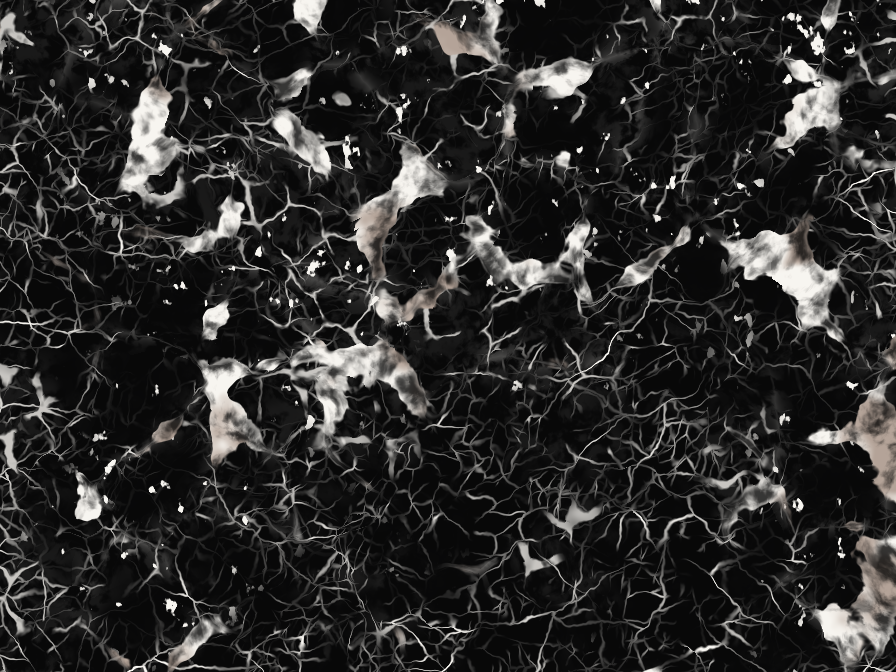
Give the GLSL for this texture, as a Shadertoy shader.

```glsl
const float CELL_SCALE = 6.6;      // large rounded cells per canvas height
const float CLUSTER_SCALE = 2.9;   // groups of bright veins
const float FILL_WIDTH = 0.021;    // widest calcite filling between cells
const float RIM_WIDTH = 0.0026;
const float LINE_SOFTNESS = 0.0026;
const float WARP_AMOUNT = 0.09;
const float ROUGH_AMOUNT = 0.026;
const float HAZE_AMOUNT = 0.20;
const vec3 BLACK_STONE = vec3(0.032, 0.032, 0.033);
const vec3 WHITE_CALCITE = vec3(0.97, 0.96, 0.94);
const vec3 WARM_CALCITE = vec3(0.64, 0.56, 0.51);

vec2 hash2(vec2 p) {
    vec2 k = vec2(dot(p, vec2(127.1, 311.7)), dot(p, vec2(269.5, 183.3)));
    return fract(sin(k) * 43758.5453);
}

float noise(vec2 p) {
    vec2 i = floor(p), f = fract(p);
    f = f * f * (3.0 - 2.0 * f);
    float low = mix(hash2(i).x, hash2(i + vec2(1, 0)).x, f.x);
    float high = mix(hash2(i + vec2(0, 1)).x, hash2(i + vec2(1, 1)).x, f.x);
    return mix(low, high, f.y);
}

float fbm(vec2 p) {
    float sum = 0.0, gain = 0.533;
    for (int i = 0; i < 4; i++) {
        sum += gain * noise(p);
        p = mat2(0.8, 0.6, -0.6, 0.8) * p * 2.03 + 11.7;
        gain *= 0.5;
    }
    return sum;
}

vec2 fbm2(vec2 p) {
    return vec2(fbm(p), fbm(p + 37.2)) - 0.5;
}

float bisector(vec2 a, vec2 b) {
    return (dot(b, b) - dot(a, a)) / (2.0 * max(length(b - a), 1e-4));
}

// x: distance to the cell border, y: the same with rounded corners
vec2 cellBorder(vec2 p) {
    vec2 cell = floor(p), f = fract(p);
    vec2 a = vec2(8.0), b = a, c = a;
    for (int y = -2; y <= 2; y++)
    for (int x = -2; x <= 2; x++) {
        vec2 offset = vec2(x, y);
        vec2 v = offset + hash2(cell + offset) - f;
        float d = dot(v, v);
        if (d < dot(a, a)) { c = b; b = a; a = v; }
        else if (d < dot(b, b)) { c = b; b = v; }
        else if (d < dot(c, c)) c = v;
    }
    float near = bisector(a, b), far = bisector(a, c);
    return vec2(near, near * far / max(near + far, 1e-4));
}

float line(float d, float width) {
    return 1.0 - smoothstep(width, width + LINE_SOFTNESS, d);
}

// Short broken hairline fractures, longer along the given angle
float cracks(vec2 p, float scale, float angle, float threshold) {
    float c = cos(angle), s = sin(angle);
    vec2 q = mat2(c, -s, s, c) * p * vec2(0.65, 1.25) * scale + scale * 3.7;
    float d = cellBorder(q).x / scale;
    float broken = smoothstep(threshold, threshold + 0.16, fbm(p * scale * 0.5 + scale));
    float strength = noise(p * scale * 1.7 + 5.0);
    return line(d, 0.0002) * broken * (0.2 + 1.3 * strength * strength);
}

void mainImage(out vec4 fragColor, in vec2 fragCoord) {
    vec2 p = fragCoord / iResolution.y;
    vec2 rough = ROUGH_AMOUNT * fbm2(p * 26.0);
    vec2 q = p + WARP_AMOUNT * fbm2(p * 4.5) + 0.6 * rough;

    // Where veins gather and where they swell
    float cluster = smoothstep(0.43, 0.60, fbm(p * CLUSTER_SCALE + 4.3));
    float swell = smoothstep(0.38, 0.70, fbm(p * 8.5 + 21.0));
    float mottle = fbm(q * 24.0 + 8.0);
    float grain = fbm(q * 55.0 + 3.0);

    // Rims and fillings around the large cells
    vec2 border = cellBorder(q * CELL_SCALE) / CELL_SCALE;
    float rim = line(border.x, RIM_WIDTH * swell) * cluster * (0.15 + 1.3 * swell);
    rim *= smoothstep(0.30, 0.52, mottle);
    float width = FILL_WIDTH * cluster * swell * (0.3 + 1.4 * mottle);
    float fill = line(border.y, width) * smoothstep(0.001, 0.007, width);
    float fillEdge = smoothstep(0.5, 1.0, border.y / max(width, 0.001));
    float fillTone = mix(smoothstep(0.34, 0.60, 0.5 * (mottle + grain)), 1.0, 0.45 * fillEdge);

    // Small cells and chips that branch off the main veins
    vec2 smallBorder = cellBorder((p + rough) * 14.0 + 31.0) / 14.0;
    float branchMask = smoothstep(0.48, 0.64, fbm(p * 6.0 + 52.0));
    float branch = line(smallBorder.y, 0.004 * branchMask * swell) * branchMask;
    branch *= smoothstep(0.40, 0.58, mottle);
    float chip = smoothstep(0.73, 0.79, fbm(p * vec2(52.0, 40.0) + 60.0)) * cluster;

    // Fractures fade inside the dark cells
    vec2 r = p + 0.05 * fbm2(p * 7.0 + 9.0) + rough;
    float calm = mix(1.0, 0.2, cluster * smoothstep(0.010, 0.035, border.x));
    float hair = cracks(r, 9.0, 0.6, 0.45);
    hair = max(hair, 0.85 * cracks(r, 16.0, -0.7, 0.45));
    hair = max(hair, 0.70 * cracks(r, 27.0, 0.3, 0.46));
    hair = max(hair, 0.55 * cracks(r, 40.0, 1.2, 0.47));
    hair *= calm;

    // Grey haze beside the veins
    float haze = exp(-85.0 * border.x) * cluster + 0.35 * branchMask;
    haze = HAZE_AMOUNT * haze * smoothstep(0.42, 0.68, grain);

    // Colour
    float light = max(max(rim, 0.8 * branch), max(hair, chip));
    light = clamp(max(light, haze), 0.0, 1.0);
    vec3 color = mix(BLACK_STONE, WHITE_CALCITE, light);
    float warm = smoothstep(0.48, 0.66, fbm(p * 9.0 + 71.0));
    vec3 calcite = mix(WHITE_CALCITE, WARM_CALCITE, 0.8 * warm);
    calcite *= mix(0.22, 1.0, fillTone);
    color = mix(color, calcite, fill);
    fragColor = vec4(color, 1.0);
}
```
